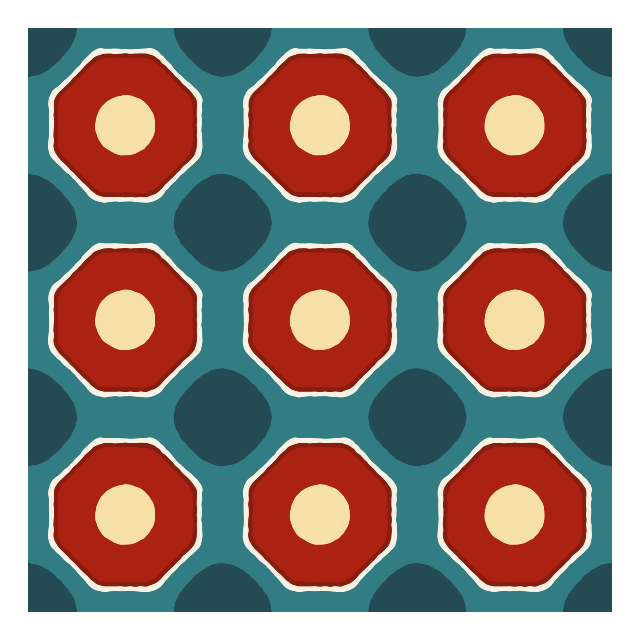
Give the GLSL for this pattern, as a Shadertoy shader.

```glsl
// A white-bordered tile panel: a grid of bordered red octagons with cream
// centres on teal, and rounded dark spots where four cells meet.
// Each layer is a distance in cell units, roughened by a little value noise.

#define REPEATS 3.0
#define MARGIN 0.0437
#define OUTLINE_SIZE 0.391
#define RIM_SIZE 0.368
#define FACE_SIZE 0.346
#define DISC_RADIUS 0.155
#define SPOT_RADIUS 0.241
#define SPOT_FLATTEN 0.0095
#define CORNER_ROUND 0.03
#define CORNER_BULGE 0.006
#define WOBBLE 0.005
#define WOBBLE_FREQ 38.0

const vec3 PAPER = vec3(1.0);
const vec3 TEAL = vec3(0.196, 0.49, 0.518);
const vec3 DARK_TEAL = vec3(0.14, 0.29, 0.33);
const vec3 IVORY = vec3(0.97, 0.95, 0.89);
const vec3 DARK_RED = vec3(0.53, 0.11, 0.06);
const vec3 RED = vec3(0.67, 0.13, 0.07);
const vec3 CREAM = vec3(0.97, 0.88, 0.65);

float hash(vec2 p) {
    return fract(sin(dot(p, vec2(127.1, 311.7))) * 43758.5453);
}

float valueNoise(vec2 p) {
    vec2 i = floor(p), f = fract(p);
    f = f * f * (3.0 - 2.0 * f);
    float low = mix(hash(i), hash(i + vec2(1, 0)), f.x);
    float high = mix(hash(i + vec2(0, 1)), hash(i + vec2(1, 1)), f.x);
    return mix(low, high, f.y);
}

float wobble(vec2 p) {
    return WOBBLE * (valueNoise(p * WOBBLE_FREQ + 50.0) - 0.5);
}

float smoothMax(float a, float b, float k) {
    float h = max(k - abs(a - b), 0.0) / k;
    return max(a, b) + 0.25 * k * h * h;
}

// Octagonal radius, with the diagonal sides pulled slightly inward
float octagon(vec2 p) {
    p = abs(p);
    return smoothMax(max(p.x, p.y), (p.x + p.y) * 0.721, CORNER_ROUND);
}

float cover(float d, float pixel) {
    return 1.0 - smoothstep(-0.5 * pixel, 0.5 * pixel, d);
}

void mainImage(out vec4 fragColor, in vec2 fragCoord) {
    // Square canvas, then panel coordinates counted in cells
    float side = min(iResolution.x, iResolution.y);
    vec2 canvas = (fragCoord - 0.5 * iResolution.xy) / side;
    float cellScale = REPEATS / (1.0 - 2.0 * MARGIN);
    float pixel = cellScale / side;
    vec2 grid = canvas * cellScale + 0.5 * REPEATS;
    vec2 cell = fract(grid) - 0.5;
    vec2 corner = fract(grid + 0.5) - 0.5;

    // Dark spots, flattened along their diagonals
    float spotAngle = atan(corner.y, corner.x + 1e-6);
    float spot = length(corner) - SPOT_RADIUS
               - SPOT_FLATTEN * cos(4.0 * spotAngle) + wobble(corner);
    vec3 color = mix(TEAL, DARK_TEAL, cover(spot, pixel));

    // Octagon: outline swelling at its corners, dark rim, red face
    float angle = atan(cell.y, cell.x + 1e-6);
    float bulge = CORNER_BULGE * (0.5 - 0.5 * cos(8.0 * angle));
    float rough = wobble(cell);
    float radius = octagon(cell) + rough;
    color = mix(color, IVORY, cover(radius - OUTLINE_SIZE - bulge, pixel));
    color = mix(color, DARK_RED, cover(radius - RIM_SIZE, pixel));
    color = mix(color, RED, cover(radius - FACE_SIZE, pixel));

    // Cream centre
    color = mix(color, CREAM, cover(length(cell) + rough - DISC_RADIUS, pixel));

    // Plain border around the panel
    vec2 edge = abs(grid - 0.5 * REPEATS) - 0.5 * REPEATS;
    color = mix(PAPER, color, cover(max(edge.x, edge.y), pixel));
    fragColor = vec4(color, 1.0);
}
```
